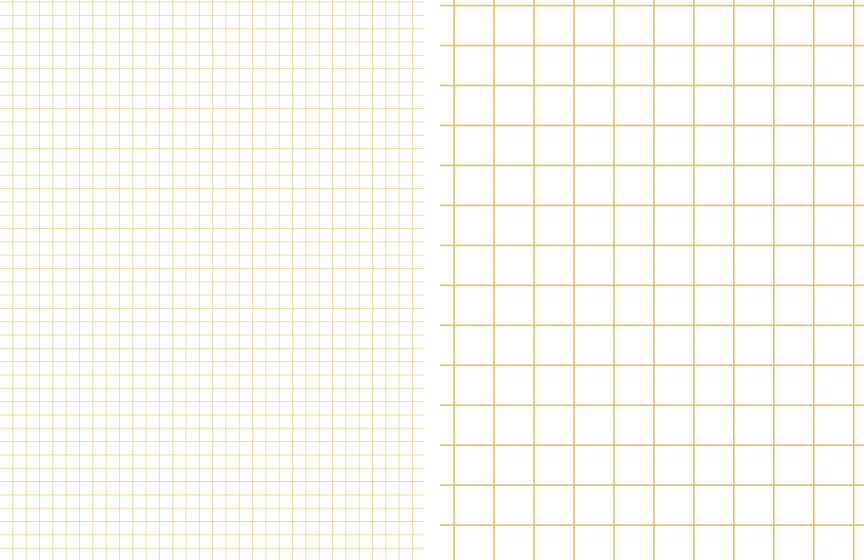
Left, the full canvas; right, a detail of the centre.
Write a Shadertoy shader that draws this pattern.

```glsl
// Coverage of thin rules centred on whole numbers; pixel is one pixel in cells
vec2 ruleCoverage(vec2 cell, float width, float pixel) {
    vec2 dist = abs(fract(cell + 0.5) - 0.5);
    float halfWidth = 0.5 * max(width, pixel);
    // Rules finer than a pixel fade instead of vanishing
    return clamp((halfWidth - dist) / pixel + 0.5, 0.0, 1.0) * min(width / pixel, 1.0);
}

void mainImage(out vec4 fragColor, in vec2 fragCoord) {
    // Square cells, measured from the top left corner
    float cellsPerPixel = 42.04 / iResolution.y;
    vec2 fromTop = vec2(fragCoord.x, iResolution.y - fragCoord.y);
    vec2 cell = fromTop * cellsPerPixel - vec2(0.963, 0.153);

    // Vertical and horizontal rules, slightly denser where they cross
    vec2 rule = ruleCoverage(cell, 0.042, cellsPerPixel);
    float ink = 1.0 - (1.0 - rule.x) * (1.0 - rule.y);

    vec3 paper = vec3(1.0);
    vec3 amber = vec3(0.91, 0.76, 0.41);
    fragColor = vec4(mix(paper, amber, ink), 1.0);
}
```
